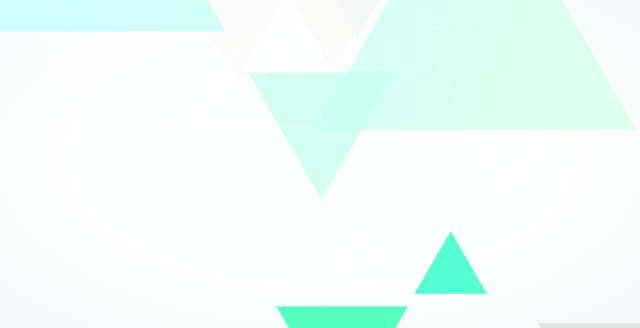
Write a Shadertoy shader that draws this background.

```glsl
// Equilateral triangle from its base midpoint; side is 1 for apex up, -1 for down
float triangle(vec2 p, vec2 base, float halfWidth, float side) {
    vec2 q = (p - base) * vec2(1.0, side);
    return max(-q.y, dot(vec2(abs(q.x) - halfWidth, q.y), vec2(0.866, 0.5)));
}

// Blend a flat ink over the area where the distance is negative
void fill(inout vec3 color, float dist, vec3 ink, float opacity) {
    float blur = 0.75 / iResolution.y;
    color = mix(color, ink, opacity * smoothstep(blur, -blur, dist));
}

// Blend a thin white contour along the zero distance
void trace(inout vec3 color, float dist, float opacity) {
    fill(color, abs(dist) - 0.0011, vec3(1.0), opacity);
}

void mainImage(out vec4 fragColor, in vec2 fragCoord) {
    vec2 uv = fragCoord / iResolution.xy;
    vec2 p = fragCoord / iResolution.y;

    // White field with a cool vignette
    float vignette = smoothstep(0.34, 0.75, length(uv - vec2(0.5, 0.52)));
    vec3 color = mix(vec3(0.998, 1.0, 1.0), vec3(0.953, 0.967, 0.972), vignette);

    // Pale hanging triangles
    fill(color, triangle(p, vec2(0.396, 0.904), 0.283, -1.0), vec3(0.987, 0.992, 0.989), 0.85);
    fill(color, triangle(p, vec2(0.723, 1.02), 0.158, -1.0), vec3(0.978, 0.98, 0.974), 0.75);
    fill(color, triangle(p, vec2(1.015, 1.02), 0.136, -1.0), vec3(0.978, 0.978, 0.97), 0.8);
    fill(color, triangle(p, vec2(1.091, 1.02), 0.077, -1.0), vec3(0.955, 0.967, 0.962), 0.8);
    fill(color, triangle(p, vec2(0.965, 0.779), 0.225, -1.0), vec3(0.98, 0.993, 0.988), 0.6);

    // Cyan strip in the upper left
    vec3 cyan = mix(vec3(0.81, 1.0, 0.99), vec3(0.83, 1.0, 0.975), p.x / 0.69);
    fill(color, triangle(p, vec2(-0.1, 0.904), 0.788, 1.0), cyan, 1.0);

    // Large mint triangle, warmer towards its lower right
    float warmth = smoothstep(1.0, 1.95, p.x + 0.4 * (0.604 - p.y));
    vec3 mint = mix(vec3(0.835, 1.0, 0.957), vec3(0.87, 1.0, 0.92), warmth);
    fill(color, triangle(p, vec2(1.449, 0.604), 0.492, 1.0), mint, 1.0);

    // Translucent mint triangle overlapping it
    fill(color, triangle(p, vec2(0.981, 0.779), 0.2246, -1.0), vec3(0.76, 1.0, 0.93), 0.7);

    // Saturated accents and the grey corner strip
    fill(color, triangle(p, vec2(1.374, 0.104), 0.1104, 1.0), vec3(0.33, 1.0, 0.82), 1.0);
    fill(color, triangle(p, vec2(1.043, 0.066), 0.2005, -1.0), vec3(0.33, 1.0, 0.75), 1.0);
    fill(color, triangle(p, vec2(2.24, 0.0152), 0.6, -1.0), vec3(0.86, 0.905, 0.89), 1.0);

    // Fine white contours
    trace(color, triangle(p, vec2(1.003, 0.792), 0.208, -1.0), 0.45);
    trace(color, triangle(p, vec2(0.792, 0.612), 0.2, 1.0), 0.45);
    trace(color, triangle(p, vec2(1.554, 0.916), 0.29, -1.0), 0.4);
    trace(color, triangle(p, vec2(1.52, 0.899), 0.25, 1.0), 0.3);
    trace(color, triangle(p, vec2(1.248, 1.05), 0.171, -1.0), 0.4);
    trace(color, triangle(p, vec2(0.219, 0.82), 0.095, 1.0), 0.4);
    trace(color, triangle(p, vec2(0.265, 0.904), 0.25, 1.0), 0.3);
    trace(color, triangle(p, vec2(1.1, 0.03), 0.15, 1.0), 0.08);

    fragColor = vec4(color, 1.0);
}
```
